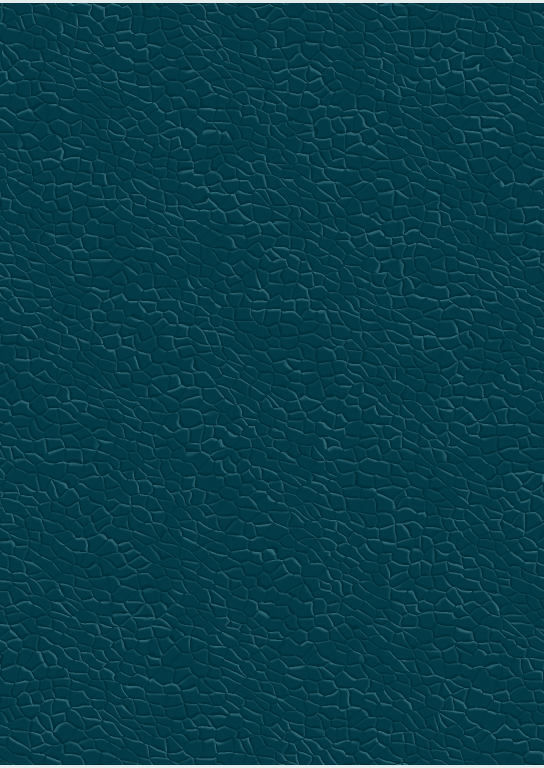
Write a WebGL 2 fragment shader that draws this texture.

```glsl
#version 300 es
precision highp float;

uniform vec2 u_resolution;
out vec4 fragColor;

const vec2 CELLS = vec2(51.0, 66.0);  // cells per canvas height
const vec3 LEATHER = vec3(0.010, 0.232, 0.283);
const vec3 HIGHLIGHT = vec3(0.165, 0.165, 0.165);
const vec3 SHADOW = vec3(0.025, 0.05, 0.06);
const vec3 PAPER = vec3(0.89, 0.92, 0.93);

float hash(vec2 p) {
  return fract(sin(dot(p, vec2(127.1, 311.7))) * 43758.5453);
}

vec2 hash2(vec2 p) {
  return vec2(hash(p), hash(p + 57.3));
}

float noise(vec2 p) {
  vec2 i = floor(p);
  vec2 f = fract(p);
  f = f * f * (3.0 - 2.0 * f);
  float low = mix(hash(i), hash(i + vec2(1.0, 0.0)), f.x);
  float high = mix(hash(i + vec2(0.0, 1.0)), hash(i + 1.0), f.x);
  return mix(low, high, f.y);
}

// Vector from a point to the jittered seed of a neighbouring cell
vec2 seedOffset(vec2 cell, vec2 local, vec2 neighbour) {
  return neighbour + 0.08 + 0.84 * hash2(cell + neighbour) - local;
}

// Returns the outward normal of the nearest cell border and its distance
vec3 cellBorder(vec2 p) {
  vec2 cell = floor(p);
  vec2 local = fract(p);
  vec2 nearest = vec2(8.0);
  for (int y = -1; y <= 1; y++) {
    for (int x = -1; x <= 1; x++) {
      vec2 seed = seedOffset(cell, local, vec2(x, y));
      if (dot(seed, seed) < dot(nearest, nearest)) nearest = seed;
    }
  }
  vec3 border = vec3(0.0, 1.0, 8.0);
  for (int y = -2; y <= 2; y++) {
    for (int x = -2; x <= 2; x++) {
      vec2 seed = seedOffset(cell, local, vec2(x, y));
      vec2 across = seed - nearest;
      if (dot(across, across) > 0.0001) {
        vec2 normal = normalize(across);
        float dist = dot(0.5 * (seed + nearest), normal);
        if (dist < border.z) border = vec3(normal, dist);
      }
    }
  }
  return border;
}

// Slanted flow at large scale, wavering edges at small scale
vec2 warp(vec2 p) {
  p.y += 0.15 * p.x + 0.007 * sin(32.0 * p.x + 17.0 * p.y);
  p.x += 0.006 * sin(30.0 * p.y - 14.0 * p.x);
  vec2 q = p * CELLS;
  vec2 waver = vec2(noise(q * 1.4), noise(q * 1.4 + 31.7)) - 0.5;
  return q + 0.36 * waver;
}

// Fine creases lit from the upper right, with a dark groove behind them
vec3 leather(vec2 p, vec2 light) {
  vec2 q = warp(p);
  vec3 border = cellBorder(q);
  vec2 slope = border.xy * CELLS;
  float facing = dot(normalize(slope), light);
  float depth = border.z / length(slope);
  float crease = 1.0 - smoothstep(0.0003, 0.0037, depth);
  float groove = 1.0 - smoothstep(0.0008, 0.0040, depth);
  float wear = mix(0.35, 1.2, smoothstep(0.15, 0.75, noise(q * 0.9 + 12.4)));
  float lit = smoothstep(0.15, 0.9, facing) * crease * wear;
  float dim = smoothstep(-0.1, 0.7, -facing) * groove;
  return LEATHER + lit * HIGHLIGHT - dim * SHADOW;
}

void main() {
  vec2 light = normalize(vec2(0.5, 0.87));
  vec3 color = vec3(0.0);

  // Four samples per pixel keep the thin creases smooth
  for (int y = 0; y < 2; y++) {
    for (int x = 0; x < 2; x++) {
      vec2 offset = 0.5 * vec2(x, y) - 0.25;
      color += 0.25 * leather((gl_FragCoord.xy + offset) / u_resolution.y, light);
    }
  }

  // Pale strips along the top and bottom
  float pixel = 1.0 / u_resolution.y;
  float height = gl_FragCoord.y * pixel;
  float edge = min(height, 1.0 - height) - 0.0039;
  float strip = 1.0 - smoothstep(-0.5 * pixel, 0.5 * pixel, edge);
  color = mix(color, PAPER, strip);

  fragColor = vec4(max(color, 0.0), 1.0);
}
```
